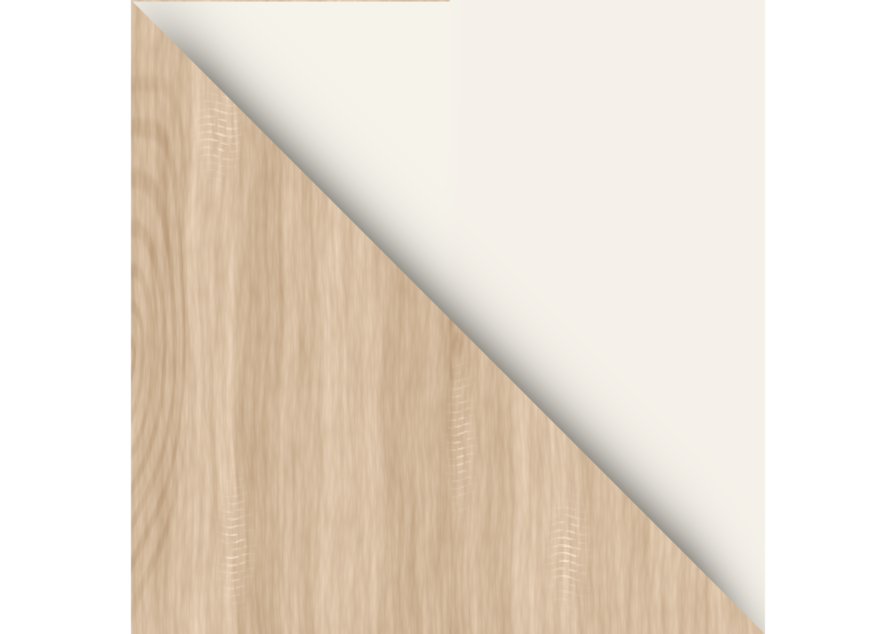
This background is drawn by a WebGL 1 fragment shader. Its source:

```glsl
precision highp float;
uniform vec2 u_resolution;

vec2 hash2(vec2 cell) {
  return fract(sin(vec2(dot(cell, vec2(27.1, 61.7)), dot(cell, vec2(69.5, 18.3)))) * 437.58);
}

// Distance to the nearest jittered cell point
float cellular(vec2 p) {
  vec2 cell = floor(p), local = fract(p);
  float nearest = 2.0;
  for (int j = -1; j <= 1; j++) {
    for (int i = -1; i <= 1; i++) {
      vec2 offset = vec2(float(i), float(j));
      nearest = min(nearest, length(offset + hash2(cell + offset) - local));
    }
  }
  return nearest;
}

// Soft-edged vertical board between two positions
float board(float x, float left, float right) {
  return smoothstep(left - 0.004, left + 0.004, x) * (1.0 - smoothstep(right - 0.004, right + 0.004, x));
}

// Patch of short, pale cross-grain ticks
float rayFleck(vec2 p, vec2 center, vec2 size) {
  vec2 q = (p - center) / size;
  float ticks = smoothstep(0.1, 0.9, sin(p.y * 520.0 + 2.0 * sin(p.x * 90.0)));
  return exp(-dot(q, q)) * ticks * smoothstep(0.75, 0.25, 0.0 + cellular(p * vec2(70.0, 150.0)));
}

vec3 wood(vec2 p) {
  float x = p.x + 0.003 * sin(p.y * 9.0 + p.x * 25.0) + 0.0015 * sin(p.y * 23.0);

  // Board tones
  float tone = 0.025 * board(x, 0.094, 0.165) - 0.03 * board(x, 0.165, 0.235)
             + 0.02 * board(x, 0.30, 0.39) - 0.025 * board(x, 0.39, 0.505)
             - 0.01 * board(x, 0.505, 0.60) + 0.025 * board(x, 0.60, 0.69)
             + 0.01 * board(x, 0.80, 1.0);

  // Broad streaks, fine fibres and pores
  tone += 0.012 * sin(x * 83.0 + sin(p.y * 5.0)) + 0.009 * sin(x * 191.0 + 2.0 * sin(p.y * 7.0 + x * 30.0));
  tone += 0.008 * sin(x * 437.0 + 2.0 * sin(p.y * 11.0 + x * 60.0));
  tone += 0.06 * (0.45 - cellular(vec2(x * 85.0, p.y * 7.0)));
  tone += 0.045 * (0.45 - cellular(vec2(x * 190.0, p.y * 28.0)));

  // Nested arches on the left board
  float ring = length(vec2(p.x / 0.1, (p.y - 0.44 - p.x) / 0.42));
  float arches = sin(ring * 40.0 + 1.5 * sin(p.y * 13.0) + sin(p.x * 70.0));
  float arched = (1.0 - smoothstep(0.085, 0.096, x)) * (1.0 - smoothstep(0.85, 1.2, ring));
  tone -= arched * (0.018 + 0.045 * smoothstep(-0.2, 1.0, arches));

  // Curved dark grain beside the middle seam
  vec2 knot = (p - vec2(0.515, 0.455)) / vec2(0.022, 0.06);
  tone -= 0.06 * exp(-dot(knot, knot)) * (0.6 + 0.4 * sin(length(knot) * 9.0));
  tone -= 0.035 * exp(-pow((p.x - 0.505) / 0.0025, 2.0));
  tone -= 0.03 * exp(-pow((x - 0.235) / 0.004, 2.0));

  // Pale cross-grain patches
  tone += 0.09 * rayFleck(p, vec2(0.14, 0.79), vec2(0.025, 0.05));
  tone += 0.10 * rayFleck(p, vec2(0.165, 0.14), vec2(0.018, 0.07));
  tone += 0.09 * rayFleck(p, vec2(0.52, 0.31), vec2(0.015, 0.08));
  tone += 0.10 * rayFleck(p, vec2(0.69, 0.13), vec2(0.022, 0.06));

  return vec3(0.835, 0.735, 0.625) + tone * vec3(0.9, 1.05, 1.2);
}

void main() {
  float pixel = 1.0 / u_resolution.y;
  vec2 p = (gl_FragCoord.xy - 0.5 * u_resolution) * pixel + 0.5;
  float diagonal = (p.x + p.y - 1.0) * 0.7071;

  // Cream panel with a shadow that thins toward both corners
  vec3 cream = mix(vec3(0.965, 0.953, 0.922), vec3(0.961, 0.947, 0.917), smoothstep(0.49, 0.52, p.x));
  float taper = smoothstep(-0.03, 0.14, p.x) * (1.0 - 0.75 * smoothstep(0.87, 1.02, p.x));
  float shadow = 0.4 * taper * exp(-pow(max(diagonal, 0.0) / 0.034, 1.2));
  vec3 panel = cream * (1.0 - shadow * vec3(0.98, 0.98, 1.0));

  // Wood below the diagonal and in a thin strip along the top
  vec3 grain = wood(p);
  float strip = smoothstep(0.996, 0.999, p.y) * (1.0 - smoothstep(0.5, 0.505, p.x));
  panel = mix(panel, grain, 0.8 * strip);
  vec3 color = mix(grain, panel, smoothstep(-pixel, pixel, diagonal));

  // White side margins
  float inside = smoothstep(-pixel, pixel, 0.5 - abs(p.x - 0.5));
  gl_FragColor = vec4(mix(vec3(1.0), color, inside), 1.0);
}
```
